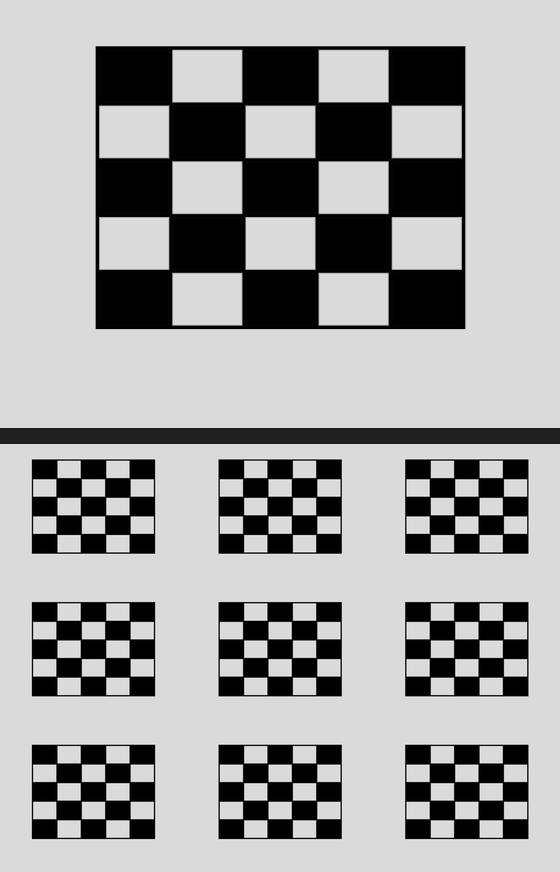
Top, the tile; bottom, the same tile 3 across and 3 down.
Write a WebGL 2 fragment shader that draws this pattern.

```glsl
#version 300 es
precision highp float;
// A five by five checkerboard of black and pale grey cells, framed in black
// on a plain pale ground. Cells are box distances on a grid, with thin grey rims.
// The ground runs evenly to every edge, so the whole tiles without a seam.

uniform vec2 u_resolution;
out vec4 fragColor;

const vec3 PALE = vec3(0.855);
const vec3 BLACK = vec3(0.0);
const vec3 RIM = vec3(0.58);
const vec3 FAINT = vec3(0.04);

// Lengths are in canvas heights
const float ASPECT = 1.3061;
const float CELLS = 5.0;
const vec2 PITCH = vec2(0.1706, 0.1303);
const vec2 ORIGIN = vec2(0.2277, 0.2357);
const float HALF_LINE = 0.0033;
const float FRAME = 0.0046;
const float RIM_WIDTH = 0.0016;

float boxDistance(vec2 p, vec2 halfSize) {
    vec2 d = abs(p) - halfSize;
    return length(max(d, 0.0)) + min(max(d.x, d.y), 0.0);
}

float coverage(float dist, float pixel) {
    return clamp(0.5 - dist / pixel, 0.0, 1.0);
}

// One cell: black beyond its edge, then a thin rim, then the fill
vec3 cellColor(float dist, vec3 rim, vec3 fill, float pixel) {
    vec3 color = mix(BLACK, rim, coverage(dist, pixel));
    return mix(color, fill, coverage(dist + RIM_WIDTH, pixel));
}

vec3 checkerboard(vec2 p, vec2 pitch, float count, float pixel) {
    vec2 grid = p / pitch;
    vec2 cell = clamp(floor(grid), 0.0, count - 1.0);
    vec2 local = (grid - cell - 0.5) * pitch;
    float dist = boxDistance(local, 0.5 * pitch - HALF_LINE);
    bool isPale = mod(cell.x + cell.y, 2.0) > 0.5;
    return cellColor(dist, isPale ? RIM : FAINT, isPale ? PALE : BLACK, pixel);
}

void main() {
    vec2 p = gl_FragCoord.xy / u_resolution * vec2(ASPECT, 1.0);
    float pixel = 1.0 / u_resolution.y;

    // Board and its outer frame over the ground
    vec2 halfBoard = 0.5 * CELLS * PITCH;
    float board = boxDistance(p - ORIGIN - halfBoard, halfBoard + FRAME);
    vec3 checks = checkerboard(p - ORIGIN, PITCH, CELLS, pixel);
    fragColor = vec4(mix(PALE, checks, coverage(board, pixel)), 1.0);
}
```
